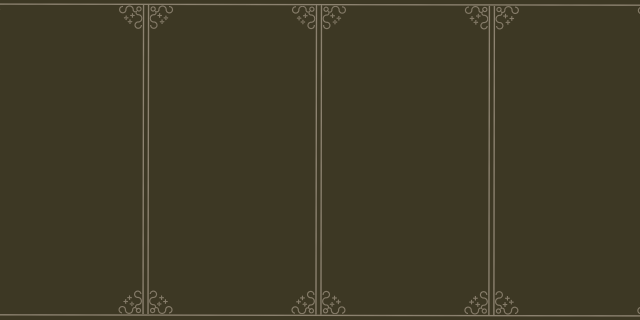
Write a Shadertoy shader that draws this pattern.

```glsl
// Dark panels framed by thin pale rules, with scrolled filigree in the corners.
#define GROUND vec3(0.24, 0.22, 0.14)
#define INK vec3(0.56, 0.52, 0.45)
#define PERIOD 0.5404       // panel width, in canvas heights
#define CENTER_SHIFT -0.004 // offset of the middle divider
#define DIVIDER_HALF 0.0078 // half the gap between paired rules
#define FRAME_HALF 0.4855   // half the distance between horizontal rules
#define RULE_WIDTH 0.0042
#define FILIGREE_WIDTH 0.0036
#define CORNER_SIZE 0.0755
#define TILT 0.0017
#define WEAR 0.07

// Distance to a ring that is open around the unit direction gapDir.
float openRing(vec2 p, float radius, vec2 gapDir, float gapCos) {
    float inGap = step(gapCos, dot(normalize(p + 1e-5), gapDir));
    return abs(length(p) - radius) + inGap;
}

// Distance to a plus sign with arms of the given length.
float plusSign(vec2 p, float arm) {
    p = abs(p);
    if (p.y > p.x) p = p.yx;
    return length(vec2(max(p.x - arm, 0.0), p.y));
}

// Corner ornament: q runs from 0 at the corner to 1 at its far ends.
float filigree(vec2 q) {
    if (q.y > q.x) q = q.yx; // mirror on the diagonal

    // Corner bead and the wave that leads to the outer curl
    float d = abs(length(q - 0.19) - 0.085);
    d = min(d, openRing(q - vec2(0.34, 0.22), 0.09, vec2(0.0, -1.0), 0.0));
    d = min(d, openRing(q - vec2(0.58, 0.22), 0.15, vec2(0.0, 1.0), 0.0));
    d = min(d, openRing(q - vec2(0.86, 0.22), 0.13, vec2(-0.7071), 0.7071));

    // Scattered plus signs
    d = min(d, plusSign(q - 0.46, 0.07));
    d = min(d, plusSign(q - vec2(0.72, 0.56), 0.07));
    return d;
}

// Antialiased coverage of a stroke.
float stroke(float d, float width, float pixel) {
    return clamp(0.5 + (0.5 * width - d) / pixel, 0.0, 1.0);
}

void mainImage(out vec4 fragColor, in vec2 fragCoord) {
    float pixel = 1.0 / iResolution.y;
    vec2 p = (fragCoord - 0.5 * iResolution.xy) * pixel;
    p += TILT * vec2(-p.y, p.x);

    // Fold every panel edge and both horizontal rules together
    float x = p.x - CENTER_SHIFT;
    x = abs(x - PERIOD * round(x / PERIOD));
    vec2 inset = vec2(x - DIVIDER_HALF, FRAME_HALF - abs(p.y));

    // Rules
    float horizontal = stroke(abs(inset.y), RULE_WIDTH, pixel);
    float vertical = stroke(abs(inset.x), RULE_WIDTH, pixel)
                   * smoothstep(0.0, pixel, inset.y);
    float ink = max(horizontal, vertical);

    // Corner ornaments
    if (min(inset.x, inset.y) > 0.0) {
        float d = filigree(inset / CORNER_SIZE) * CORNER_SIZE;
        ink = max(ink, 0.9 * stroke(d, FILIGREE_WIDTH, pixel));
    }

    // Faint uneven inking from layered sines
    float uneven = sin(p.x * 61.0 + 2.0 * sin(p.y * 37.0))
                 + sin(p.y * 83.0 + 2.0 * sin(p.x * 29.0));
    ink *= 1.0 - WEAR * (0.5 + 0.25 * uneven);

    fragColor = vec4(mix(GROUND, INK, ink), 1.0);
}
```
